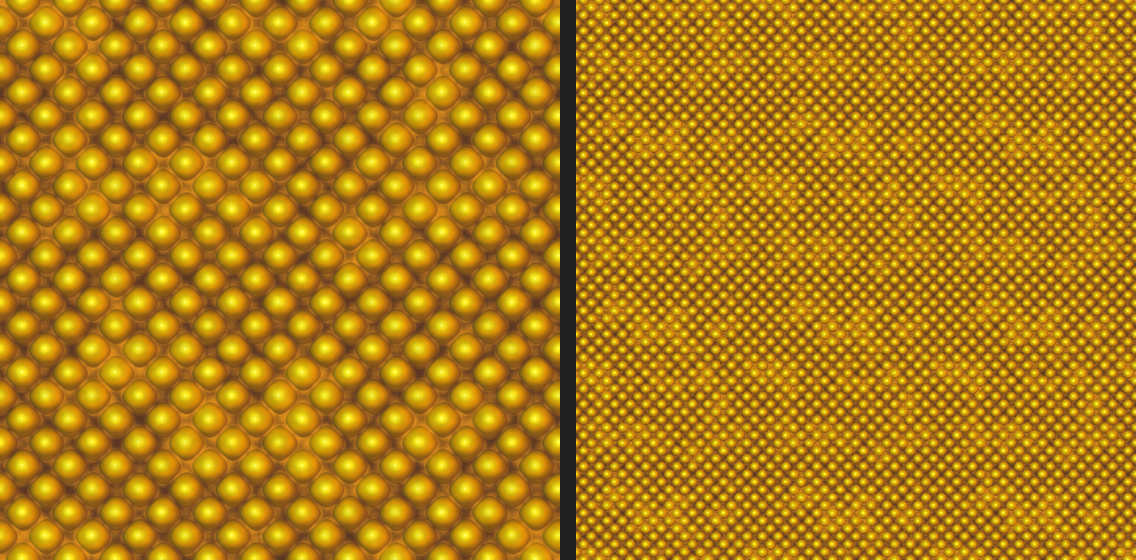
Left: one tile. Right: repeated 3 by 3.
Write a Shadertoy shader that draws this pattern.

```glsl
const float REPEATS = 12.0;          // lattice periods across and down
const float BEAD_HALF = 0.47;        // half width of a bead in its diagonal cell
const float BEAD_POWER = 3.5;        // superellipse exponent: 2 round, larger squarer
const float RIM_WIDTH = 0.022;
const float RIM_STRENGTH = 0.5;
const float BEAD_VARIATION = 0.02;
const float MOTTLE = 0.12;
const vec2 HIGHLIGHT = vec2(-0.035, 0.03);

const vec3 GLINT  = vec3(1.00, 0.98, 0.34);
const vec3 YELLOW = vec3(0.95, 0.87, 0.10);
const vec3 GOLD   = vec3(0.83, 0.67, 0.04);
const vec3 AMBER  = vec3(0.82, 0.56, 0.03);
const vec3 OCHRE  = vec3(0.66, 0.45, 0.06);
const vec3 BRONZE = vec3(0.54, 0.35, 0.09);
const vec3 UMBER  = vec3(0.38, 0.23, 0.14);
const vec3 ORANGE = vec3(0.90, 0.58, 0.10);

vec2 hash2(vec2 p) {
    vec3 h = fract(p.xyx * vec3(0.1031, 0.1030, 0.0973));
    h += dot(h, h.yzx + 33.33);
    return fract((h.xx + h.yz) * h.zy);
}

// Distance to the nearest scattered point, wrapping over the unit square
float cellular(vec2 uv, float count) {
    vec2 p = uv * count;
    vec2 base = floor(p);
    float nearest = 4.0;
    for (int y = -1; y <= 1; y++)
    for (int x = -1; x <= 1; x++) {
        vec2 cell = base + vec2(x, y);
        vec2 point = cell + hash2(mod(cell, count) + count);
        vec2 delta = point - p;
        nearest = min(nearest, dot(delta, delta));
    }
    return sqrt(nearest);
}

float superellipse(vec2 q) {
    vec2 a = pow(abs(q), vec2(BEAD_POWER));
    return pow(a.x + a.y, 1.0 / BEAD_POWER);
}

// Domed metal: tone falls off from the highlight towards the rim
vec3 beadColor(vec2 d, float radius, float warmth, float shift) {
    float t = length(d - HIGHLIGHT) + shift;
    t += 0.10 * max(-d.y, 0.0) - 0.12 * max(d.x, 0.0);
    t -= 0.05 * warmth * smoothstep(0.1, 0.3, t);

    vec3 col = mix(GLINT, YELLOW, smoothstep(0.0, 0.07, t));
    col = mix(col, GOLD, smoothstep(0.06, 0.16, t));
    col = mix(col, AMBER, smoothstep(0.14, 0.22, t));
    col = mix(col, OCHRE, smoothstep(0.20, 0.28, t));
    col = mix(col, BRONZE, smoothstep(0.26, 0.34, t));

    float edge = smoothstep(0.84, 1.02, radius / BEAD_HALF);
    col = mix(col, UMBER, edge * (0.65 - 0.45 * warmth));
    return col * (1.0 + d.x * vec3(0.30, -0.08, 0.0));
}

void mainImage(out vec4 fragColor, in vec2 fragCoord) {
    vec2 uv = fragCoord / iResolution.xy;
    vec2 p = uv * REPEATS;

    // Diagonal lattice: one bead in each unit cell of the rotated frame
    vec2 diagonal = vec2(p.x + p.y, p.x - p.y);
    vec2 cell = floor(diagonal) + 0.5;
    vec2 q = diagonal - cell;
    vec2 d = 0.5 * vec2(q.x + q.y, q.x - q.y);
    vec2 center = 0.5 * vec2(cell.x + cell.y, cell.x - cell.y);
    vec2 seed = hash2(mod(floor(center * 2.0 + 0.5), 2.0 * REPEATS));

    // Broad warm patches and fine grain
    float patches = 1.0 - 0.5 * (cellular(uv, 4.0) + cellular(uv, 9.0));
    float warmth = smoothstep(0.52, 0.84, patches);
    float grain = cellular(uv, 47.0);

    float radius = superellipse(q);
    float aa = 1.5 * REPEATS / min(iResolution.x, iResolution.y);
    float shift = BEAD_VARIATION * (seed.x - 0.5);
    vec3 bead = beadColor(d, radius, warmth, shift);

    // Recesses between beads, with scattered reflections
    float reflection = smoothstep(0.75, 0.1, grain);
    float glow = clamp(0.65 * warmth + 0.40 * reflection, 0.0, 1.0);
    vec3 gap = mix(UMBER, ORANGE, glow * 0.8);
    vec3 col = mix(bead, gap, smoothstep(-aa, aa, radius - BEAD_HALF));

    // Thin lit rim
    float rim = 1.0 - smoothstep(0.0, RIM_WIDTH + aa, abs(radius - BEAD_HALF - 0.012));
    col = mix(col, ORANGE, rim * RIM_STRENGTH * (0.25 + 0.75 * glow));

    col *= 1.0 + MOTTLE * (0.45 - grain);
    fragColor = vec4(clamp(col, 0.0, 1.0), 1.0);
}
```
